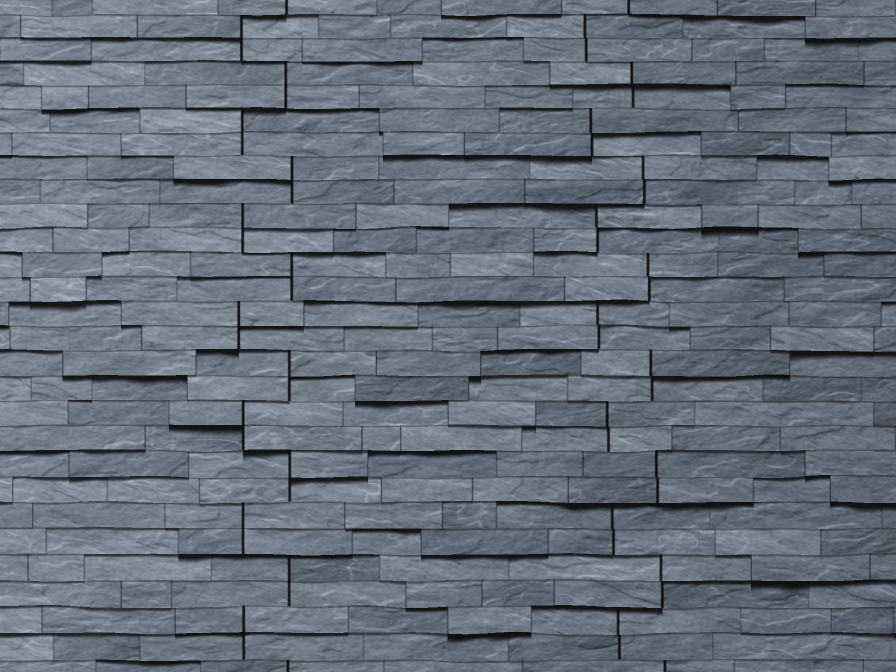
Write a Shadertoy shader that draws this texture.

```glsl
// Split-face slate cladding: thin courses of stone in staggered two-course panels.
// Each course is cut into jittered stones with random protrusion; protruding stones
// shade the course below, and a warped layered noise gives the cleft surface.

const float COURSE_START = 0.35;   // course number at the top edge
const float COURSES_TOP = 29.2;    // courses per canvas height at the top
const float COURSE_GROWTH = 2.1;   // courses get taller towards the bottom
const float PANEL_WIDTH = 0.509;
const float PANEL_SPREAD = 0.052;  // panel widening from top to bottom
const float JOINT_X = 0.359;
const float JOINT_SHIFT = 0.071;   // stagger of alternate panels
const float CUT_JITTER = 0.62;
const float JOINT_LINE = 0.0030;
const float SEAM_LINE = 0.0017;
const float BASE_TONE = 0.475;
const vec3 BLUE_TINT = vec3(-0.040, 0.0, 0.047);
const vec2 CLEFT_SCALE = vec2(10.0, 23.0);

struct Stone { float id; float height; float side; float joint; };

float hash(vec2 p) {
    vec3 q = fract(p.xyx * 0.1031);
    q += dot(q, q.yzx + 33.33);
    return fract((q.x + q.y) * q.z);
}

float noise(vec2 p) {
    vec2 i = floor(p), f = fract(p);
    f = f * f * (3.0 - 2.0 * f);
    vec2 e = vec2(0.0, 1.0);
    return mix(mix(hash(i), hash(i + e.yx), f.x),
               mix(hash(i + e.xy), hash(i + e.yy), f.x), f.y);
}

float fbm(vec2 p) {
    float sum = 0.0, amp = 0.5;
    for (int i = 0; i < 4; i++) {
        sum += amp * noise(p);
        p = mat2(1.6, 1.2, -1.2, 1.6) * p + 7.3;
        amp *= 0.5;
    }
    return sum;
}

// Position of cut k in a course of count stones; the panel ends stay fixed
float cutAt(vec2 key, float k, float count) {
    bool inner = k > 0.5 && k < count - 0.5;
    return k + (inner ? CUT_JITTER * (hash(key * 1.7 + k * 11.3) - 0.5) : 0.0);
}

Stone findStone(float x, float course) {
    float band = floor((course - 1.0) * 0.5);
    float width = PANEL_WIDTH + PANEL_SPREAD * course / 27.0;
    float start = JOINT_X + JOINT_SHIFT * mod(band, 2.0) + 0.012 * (hash(vec2(band, 4.0)) - 0.5);
    float u = (x - start) / width;
    vec2 key = vec2(floor(u) + 17.0, course + 5.0);
    float count = 3.0 + step(0.45, hash(key));
    float s = fract(u) * count, k = floor(s);
    if (s < cutAt(key, k, count)) k -= 1.0;
    else if (s > cutAt(key, k + 1.0, count)) k += 1.0;
    float side = min(s - cutAt(key, k, count), cutAt(key, k + 1.0, count) - s);
    float id = hash(key + vec2(k * 7.1, k * 3.7));
    float height = hash(key * 2.3 + k * 5.9);
    return Stone(id, height, side * width / count, min(fract(u), 1.0 - fract(u)) * width);
}

// Cleft layers with sharp steps over a finer roughness
float relief(vec2 q) {
    q += 0.7 * vec2(fbm(q * 0.8), fbm(q * 0.8 + 9.0));
    float layers = fbm(q) * 3.5;
    float steps = floor(layers) + smoothstep(0.8, 1.0, fract(layers));
    return 0.13 * steps + 0.45 * fbm(q * 2.7);
}

vec3 shade(vec2 p) {
    // Courses, numbered downwards, with slightly uneven beds
    float t = 1.0 - p.y;
    float bed = COURSE_START + COURSES_TOP * t - COURSE_GROWTH * t * t;
    bed += 0.13 * (noise(vec2(p.x * 13.0, bed * 0.8)) - 0.5);
    float course = floor(bed);
    float courseHeight = 1.0 / (COURSES_TOP - 2.0 * COURSE_GROWTH * t);
    float fromTop = fract(bed) * courseHeight;
    Stone stone = findStone(p.x, course);
    Stone above = findStone(p.x, course - 1.0);

    // Stone tone, broad light falloff and cleft surface
    float tone = BASE_TONE + 0.10 * (stone.id - 0.5) + 0.08 * (0.6 - p.x) + 0.03 * (p.y - 0.5);
    vec2 q = p * CLEFT_SCALE + vec2(stone.id * 61.0, stone.height * 47.0);
    q.y += (stone.id - 0.4) * 0.9 * p.x * CLEFT_SCALE.x;
    tone += 0.85 * (relief(q) - relief(q + vec2(-0.02, 0.07)));
    tone += 0.16 * (fbm(q * 0.9 + 31.0) - 0.47);
    tone += 0.06 * (noise(p * vec2(230.0, 390.0)) - 0.5);

    // Pale mineral veins
    float vein = abs(fbm(q * vec2(0.7, 0.9) + 53.0) - 0.47);
    tone += 0.09 * (1.0 - smoothstep(0.0, 0.018, vein)) * smoothstep(0.5, 0.75, noise(q * 0.6 + 3.0));

    // Lit upper rims and shadows under protruding stones
    float drop = above.height - stone.height;
    tone += 0.09 * smoothstep(0.0, 0.5, -drop) * exp(-fromTop / 0.003);
    float ragged = 0.6 + 0.8 * noise(vec2(p.x * 28.0, course * 3.1));
    float reach = courseHeight * (0.09 + 0.30 * max(drop, 0.0)) * ragged;
    float shadow = 1.0 - smoothstep(reach * 0.35, reach * 1.15, fromTop);
    tone *= 1.0 - shadow * mix(0.36, 0.84, smoothstep(-0.1, 0.4, drop));

    // Seams between stones and open joints between panels
    float seam = 1.0 - smoothstep(0.3 * SEAM_LINE, SEAM_LINE, stone.side);
    tone *= 1.0 - seam * mix(0.15, 0.5, stone.height);
    tone *= 1.0 - 0.75 * (1.0 - smoothstep(0.4 * JOINT_LINE, JOINT_LINE, stone.joint));

    tone = clamp(tone, 0.06, 0.85);
    return tone + BLUE_TINT * smoothstep(0.0, 0.4, tone);
}

void mainImage(out vec4 fragColor, in vec2 fragCoord) {
    // Four samples per pixel smooth every edge
    vec3 color = vec3(0.0);
    for (int i = 0; i < 4; i++) {
        vec2 offset = vec2(i % 2, i / 2) * 0.5 - 0.25;
        color += 0.25 * shade((fragCoord + offset) / iResolution.y);
    }
    fragColor = vec4(color, 1.0);
}
```
